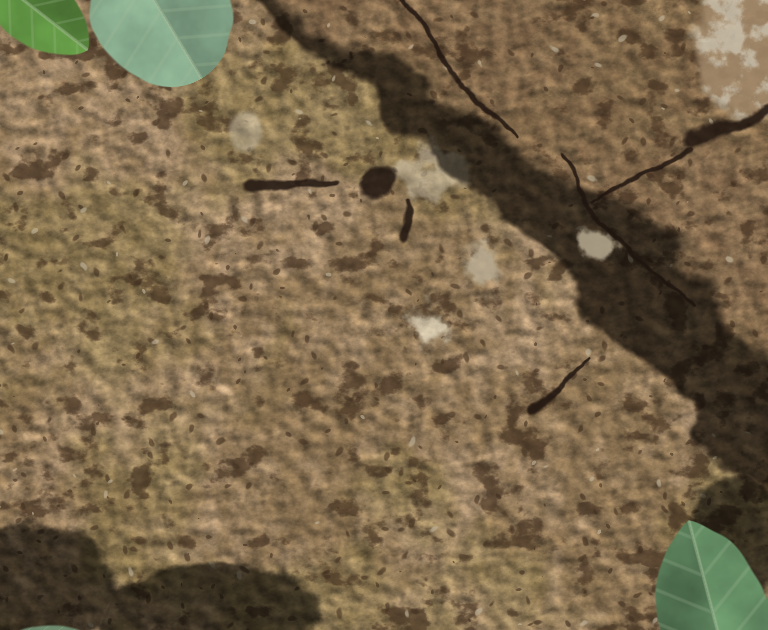
Write a WebGL 2 fragment shader that draws this texture.

```glsl
#version 300 es
precision highp float;
// Dry cracked soil with a diagonal shaded ledge, pale crumbs and a few leaves.
uniform vec2 u_resolution;
out vec4 fragColor;

const vec3 SOIL_MID = vec3(0.51, 0.42, 0.30);
const vec3 SOIL_PALE = vec3(0.64, 0.54, 0.42);
const vec3 SOIL_BROWN = vec3(0.43, 0.33, 0.24);
const vec3 PIT = vec3(0.25, 0.18, 0.12);
const vec3 CRACK = vec3(0.12, 0.08, 0.06);
const vec3 CRUMB = vec3(0.75, 0.70, 0.60);
const vec3 SHADE = vec3(0.42, 0.42, 0.41);

vec2 hash2(vec2 p) {
  vec3 q = fract(vec3(p.xyx) * vec3(0.1031, 0.1030, 0.0973));
  q += dot(q, q.yzx + 33.33);
  return fract((q.xx + q.yz) * q.zy);
}

float noise(vec2 p) {
  vec2 i = floor(p), f = fract(p);
  f = f * f * (3.0 - 2.0 * f);
  float low = mix(hash2(i).x, hash2(i + vec2(1, 0)).x, f.x);
  float high = mix(hash2(i + vec2(0, 1)).x, hash2(i + vec2(1, 1)).x, f.x);
  return mix(low, high, f.y);
}

float fbm(vec2 p) {
  float sum = 0.0, amp = 0.52;
  for (int i = 0; i < 5; i++) {
    sum += amp * noise(p);
    p = mat2(1.6, 1.2, -1.2, 1.6) * p + 17.3;
    amp *= 0.5;
  }
  return sum;
}

// Soft irregular ellipse: 1 inside, 0 outside.
float blob(vec2 p, vec2 center, vec2 radius, float rough, float blur) {
  float d = length((p - center) / radius) + rough * (fbm(p * 22.0) - 0.5);
  return 1.0 - smoothstep(1.0 - blur, 1.0 + blur, d);
}

// Tapered line from a to b.
float crack(vec2 p, vec2 a, vec2 b, float widthA, float widthB) {
  vec2 ab = b - a;
  float t = clamp(dot(p - a, ab) / dot(ab, ab), 0.0, 1.0);
  float w = mix(widthA, widthB, t);
  return 1.0 - smoothstep(w * 0.5, w + 0.002, length(p - a - ab * t));
}

// Randomly turned grains, one chance per cell.
float scatter(vec2 p, float freq, float density, float size, float seed) {
  vec2 q = p * freq, cell = floor(q);
  float mask = 0.0;
  for (int k = 0; k < 9; k++) {
    vec2 id = cell + vec2(k % 3, k / 3) - 1.0;
    vec2 h = hash2(id + seed), g = hash2(id + seed + 51.7);
    vec2 d = q - id - h;
    float c = cos(g.x * 3.14), s = sin(g.x * 3.14);
    d = mat2(c, -s, s, c) * d * vec2(1.0, 1.8);
    float r = size * (0.4 + g.y);
    float grain = 1.0 - smoothstep(r * 0.5, r * 1.2, length(d) + 0.15 * (noise(q * 5.0) - 0.5));
    mask = max(mask, grain * step(fract(h.x * 7.0 + g.y * 5.0), density));
  }
  return mask;
}

// Paints a veined leaf running from base to tip over the ground.
vec3 addLeaf(vec3 ground, vec2 p, vec2 base, vec2 tip, float halfWidth, float point, vec3 tint) {
  vec2 axis = tip - base, d = p - base;
  float len = length(axis), t = dot(d, axis) / (len * len);
  float side = (d.x * axis.y - d.y * axis.x) / len;
  float outline = halfWidth * pow(max(4.0 * t * (1.0 - t), 0.0), point);
  outline *= 0.96 + 0.10 * noise(p * 32.0);
  float mask = smoothstep(0.0, 0.005, outline - abs(side));
  float rib = 1.0 - smoothstep(0.001, 0.004, abs(side));
  float branch = abs(fract(t * 5.0 - abs(side) / halfWidth * 1.1) - 0.5);
  float veins = max(rib, 0.45 * (1.0 - smoothstep(0.02, 0.09, branch)));
  vec3 color = tint * (0.78 + 0.4 * fbm(p * 14.0) + 0.10 * sign(side));
  return mix(ground, mix(color, vec3(0.66, 0.74, 0.60), veins * 0.5), mask);
}

void main() {
  vec2 p = gl_FragCoord.xy / u_resolution.y;
  float broad = fbm(p * 6.0 + 3.0), grain = fbm(p * 42.0);
  vec2 warped = p + 0.03 * (vec2(fbm(p * 15.0), fbm(p * 15.0 + 40.0)) - 0.5);

  // Ledge: lit field below, browner ground above, shade between.
  float across = p.x + p.y + 0.17 * (fbm(p * 8.0 + 9.0) - 0.5);
  float along = p.x - p.y;
  float shadeWidth = mix(0.04, 0.20, smoothstep(-0.5, 0.4, along));
  float upper = smoothstep(1.435, 1.455, across);
  float shade = upper * (1.0 - smoothstep(-0.015, 0.02, across - 1.45 - shadeWidth));

  // Soil tone and relief.
  vec3 color = mix(SOIL_MID, SOIL_PALE, smoothstep(0.3, 0.7, 0.5 * broad + 0.5 * grain));
  color = mix(color, vec3(0.50, 0.44, 0.27), 0.5 * smoothstep(0.48, 0.68, fbm(p * 5.0 + 60.0)));
  color = mix(color, mix(SOIL_BROWN, SOIL_MID * 1.05, grain), upper * 0.8);
  vec2 reliefPos = p * vec2(52.0, 66.0);
  color *= 1.0 + 0.75 * (fbm(reliefPos) - fbm(reliefPos + vec2(0.45, 0.6)));
  float pits = smoothstep(0.59, 0.74, fbm(p * vec2(27.0, 36.0) + 80.0));
  color = mix(color, PIT, 0.65 * pits);
  color = mix(color, PIT, 0.6 * scatter(p, 34.0, 0.28, 0.22, 5.0));
  color = mix(color, CRUMB, 0.65 * scatter(p, 28.0, 0.09, 0.17, 23.0));

  // Wet glint and larger pale clods.
  float glint = blob(p, vec2(1.21, 0.93), vec2(0.11, 0.11), 0.5, 0.12);
  color = mix(color, mix(SOIL_PALE, vec3(0.80, 0.76, 0.68), smoothstep(0.4, 0.65, grain)), glint * 0.85);
  float clods = blob(p, vec2(0.39, 0.79), vec2(0.026, 0.032), 0.4, 0.2) * 0.6;
  clods = max(clods, blob(p, vec2(0.68, 0.72), vec2(0.05, 0.04), 2.2, 0.25) * 0.6);
  clods = max(clods, blob(p, vec2(0.68, 0.48), vec2(0.03, 0.035), 2.4, 0.25));
  color = mix(color, CRUMB * (0.7 + 0.6 * grain), clods);

  // Cast shadows.
  shade = max(shade, blob(p, vec2(0.05, 0.07), vec2(0.125, 0.10), 0.4, 0.07));
  shade = max(shade, blob(p, vec2(0.34, 0.01), vec2(0.17, 0.095), 0.4, 0.07));
  shade = max(shade, blob(p, vec2(1.17, 0.14), vec2(0.08, 0.10), 0.4, 0.08));
  color *= mix(vec3(1.0), SHADE, shade);
  float chalk = blob(p, vec2(0.94, 0.615), vec2(0.035, 0.022), 2.0, 0.25);
  chalk = max(chalk, blob(p, vec2(0.765, 0.58), vec2(0.03, 0.028), 2.0, 0.25));
  color = mix(color, CRUMB, chalk * 0.8);

  // Cracks and hollows.
  float gap = crack(warped, vec2(0.627, 1.01), vec2(0.762, 0.84), 0.003, 0.004);
  gap = max(gap, crack(warped, vec2(0.762, 0.84), vec2(0.82, 0.78), 0.004, 0.002));
  gap = max(gap, crack(warped, vec2(0.895, 0.75), vec2(0.952, 0.643), 0.003, 0.004));
  gap = max(gap, crack(warped, vec2(0.952, 0.643), vec2(1.10, 0.51), 0.004, 0.002));
  gap = max(gap, crack(warped, vec2(0.945, 0.68), vec2(1.10, 0.765), 0.002, 0.005));
  gap = max(gap, crack(warped, vec2(1.10, 0.78), vec2(1.23, 0.83), 0.016, 0.005));
  gap = max(gap, crack(warped, vec2(0.40, 0.70), vec2(0.53, 0.72), 0.013, 0.004));
  gap = max(gap, crack(warped, vec2(0.645, 0.68), vec2(0.64, 0.62), 0.002, 0.009));
  gap = max(gap, crack(warped, vec2(0.85, 0.35), vec2(0.94, 0.43), 0.008, 0.001));
  gap = max(gap, blob(p, vec2(0.60, 0.715), vec2(0.028, 0.024), 1.2, 0.2));
  color = mix(color, CRACK, gap * 0.85);

  // Leaves at the borders.
  color = addLeaf(color, p, vec2(-0.04, 1.06), vec2(0.14, 0.92), 0.06, 0.7, vec3(0.36, 0.55, 0.25));
  color = addLeaf(color, p, vec2(0.19, 1.09), vec2(0.32, 0.875), 0.11, 0.5, vec3(0.50, 0.63, 0.52));
  color = addLeaf(color, p, vec2(1.17, -0.12), vec2(1.093, 0.175), 0.09, 0.8, vec3(0.37, 0.52, 0.37));
  color = addLeaf(color, p, vec2(0.02, -0.01), vec2(0.14, -0.01), 0.02, 0.5, vec3(0.50, 0.63, 0.50));
  fragColor = vec4(color, 1.0);
}
```
